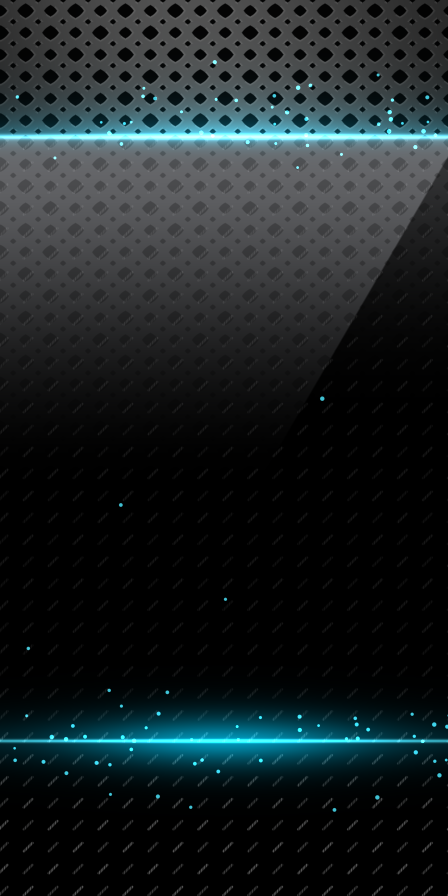
Reproduce this background procedurally as a WebGL 2 fragment shader.

```glsl
#version 300 es
precision highp float;
uniform vec2 u_resolution;
out vec4 outColor;

vec2 hash2(vec2 p) {
    vec3 q = fract(p.xyx * vec3(0.1031, 0.1030, 0.0973));
    q += dot(q, q.yzx + 33.33);
    return fract((q.xx + q.yz) * q.zy);
}

// Softened diamond, between a square on its corner and a circle
float diamond(vec2 f, float r) {
    return mix(abs(f.x) + abs(f.y), length(f) * 1.2, 0.4) - r;
}

float segment(vec2 p, vec2 halfSpan) {
    float t = clamp(dot(p, halfSpan) / dot(halfSpan, halfSpan), -1.0, 1.0);
    return length(p - halfSpan * t);
}

// Cellular dots whose density falls away from the beam at beamY
float sparks(vec2 p, float beamY, float seed) {
    vec2 g = p / 0.026;
    vec2 id = floor(g);
    vec2 rnd = hash2(id + seed);
    vec2 pos = 0.25 + 0.5 * hash2(id + seed + 57.0);
    float dy = ((id.y + 0.5) * 0.026 - beamY) / 0.075;
    float present = step(rnd.x, 0.24 * exp(-dy * dy));
    float radius = 0.05 + 0.08 * rnd.y;
    return present * (1.0 - smoothstep(radius, radius + 0.12, length(fract(g) - pos)));
}

void main() {
    vec2 p = gl_FragCoord.xy / u_resolution.x;
    float aa = 20.0 / u_resolution.x;
    float cx = p.x - 0.5;
    float panel = 1.0 - smoothstep(1.692, 1.698, p.y);

    // Perforated lattice: alternating large holes, small ones between
    vec2 g = (p - vec2(0.0015, 1.927)) / vec2(0.0557, 0.049);
    vec2 id = floor(g + 0.5);
    vec2 f = g - id;
    float parity = mod(id.x + id.y, 2.0);
    float size = mix(0.36, 0.28, parity);
    float d = min(diamond(f, size), diamond(fract(g) - 0.5, 0.13));
    float hole = 1.0 - smoothstep(-aa, aa, d);
    float rim = smoothstep(-aa, aa, d) * (1.0 - smoothstep(0.02, 0.14, d));

    // Brushed metal above the upper beam
    float metal = 0.27 - 0.25 * cx * cx + 0.05 * sin(p.x * 5.0 + p.y * 3.0);
    metal = metal * (1.0 - 0.95 * hole) + 0.07 * rim * step(f.y, f.x);

    // Glass panel with a slanted reflection edge
    float fade = smoothstep(0.97, 1.72, p.y);
    float edge = p.x - mix(0.61, 1.0, (p.y - 0.98) / 0.67);
    float lit = 1.0 - smoothstep(-0.003, 0.003, edge);
    float glass = mix(0.22 * fade * fade, 0.41 * fade + 0.012 * smoothstep(0.9, 1.1, p.y), lit);
    glass *= 1.0 - 0.24 * hole;
    vec3 color = mix(vec3(metal), glass * vec3(0.98, 0.99, 1.02), panel);

    // Slanted glints on the lower right of each hole
    float glint = segment(f - vec2(0.10, -0.10), vec2(0.17, 0.19));
    glint = 1.0 - smoothstep(0.015, 0.04 + aa, glint);
    glint *= 0.4 + 0.6 * sin(f.x * 32.0 + id.y) * sin(f.x * 32.0 + id.y);
    float glintLevel = 0.09 + 0.24 * (1.0 - smoothstep(0.1, 0.5, p.y));
    color += glint * glintLevel * panel * mix(1.0, 0.7, parity);

    // Upper beam: a glow rising above it and a thin spill below
    float dy = p.y - 1.695;
    float reach = dy > 0.0 ? 0.042 : 0.013;
    float glow = exp(-abs(dy) / reach) * (0.45 + 0.55 * exp(-cx * cx * 9.0));
    color += vec3(0.03, 0.58, 0.72) * glow * (1.0 - 0.35 * hole * (1.0 - panel));
    float core = exp(-pow(dy / 0.0055, 2.0));
    color += vec3(0.45, 0.85, 0.92) * core * (0.5 + 0.5 * exp(-cx * cx * 7.0));

    // Lower beam: a wide elliptical halo around a thin line
    dy = p.y - 0.346;
    float halo = exp(-pow(abs(dy) / 0.052, 1.5)) * (0.16 + 0.84 * exp(-cx * cx * 10.0));
    color += vec3(0.0, 0.60, 0.74) * halo;
    core = exp(-pow(dy / 0.0038, 2.0));
    color += vec3(0.35, 0.88, 0.95) * core * (0.55 + 0.45 * exp(-cx * cx * 8.0));

    // Scattered sparks
    float dots = sparks(p, 1.725, 11.0) + sparks(p, 0.346, 83.0);
    color += vec3(0.25, 0.75, 0.82) * dots;

    outColor = vec4(clamp(color, 0.0, 1.0), 1.0);
}
```
